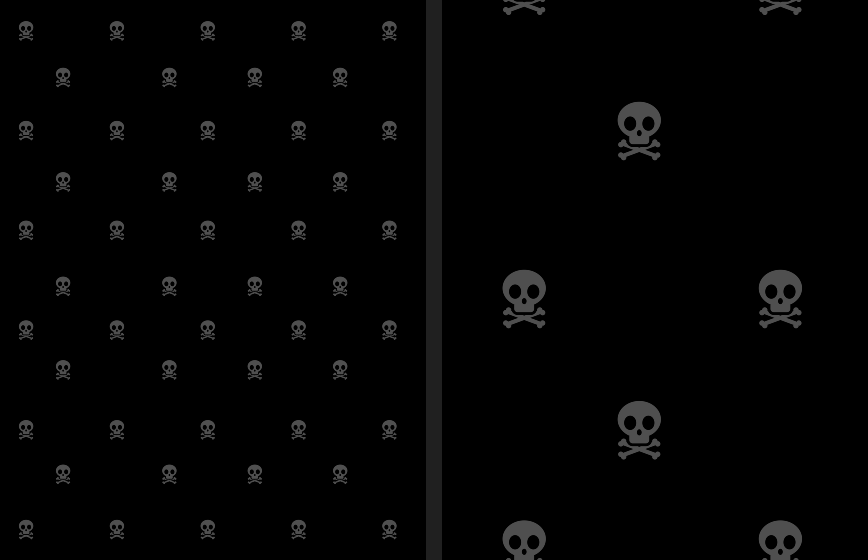
Left: the whole. Right: its middle third, enlarged.
Write a Shadertoy shader that draws this pattern.

```glsl
float ellipse(vec2 p, vec2 r) {
    float k = length(p / r);
    return k * (k - 1.0) / max(length(p / (r * r)), 0.001);
}

float roundBox(vec2 p, vec2 halfSize, float r) {
    vec2 d = abs(p) - halfSize + r;
    return length(max(d, 0.0)) + min(max(d.x, d.y), 0.0) - r;
}

float segment(vec2 p, vec2 a, vec2 b) {
    vec2 pa = p - a, ba = b - a;
    return length(pa - ba * clamp(dot(pa, ba) / dot(ba, ba), 0.0, 1.0));
}

// Unit is half the skull width, y points up
float skullAndBones(vec2 p) {
    p.x = abs(p.x);

    // Cranium and jaw
    float skull = ellipse(p - vec2(0.0, 0.5), vec2(1.0, 0.85));
    skull = min(skull, roundBox(p - vec2(0.0, -0.32), vec2(0.46, 0.29), 0.16));
    float outline = skull;

    // Eye sockets and nose
    skull = max(skull, -ellipse(p - vec2(0.42, 0.34), vec2(0.28, 0.33)));
    skull = max(skull, -ellipse(p - vec2(0.0, -0.1), vec2(0.11, 0.14)));

    // Crossed bones with two-lobed ends, kept clear of the jaw
    vec2 q = vec2(p.x, abs(p.y + 0.87));
    float bones = segment(q, vec2(0.0), vec2(0.76, 0.28)) - 0.095;
    bones = min(bones, length(q - vec2(0.72, 0.36)) - 0.125);
    bones = min(bones, length(q - vec2(0.85, 0.24)) - 0.125);
    bones = max(bones, 0.13 - outline);

    return min(skull, bones);
}

// Offset from the nearest motif of the regular grid
vec2 gridOffset(vec2 p) {
    vec2 spacing = vec2(0.1622, 0.1781);
    vec2 d = p - vec2(0.0466, 0.0551);
    return d - spacing * round(d / spacing);
}

// Offset from the nearest motif of the in-between rows
vec2 staggerOffset(vec2 p) {
    vec2 spacing = vec2(0.1525, 0.1865);
    vec2 d = p - vec2(0.15, 0.1383);
    vec2 cell = clamp(round(d / spacing), vec2(0.0), vec2(3.0, 4.0));
    // The first column and the last two rows sit closer to the corner
    vec2 shift = 0.0373 * vec2(cell.x < 0.5, cell.y > 2.5);
    return d - spacing * cell + shift;
}

void mainImage(out vec4 fragColor, in vec2 fragCoord) {
    // Canvas height is one, measured down from the top
    vec2 p = vec2(fragCoord.x, iResolution.y - fragCoord.y) / iResolution.y;

    float size = 0.0129;
    vec2 flipY = vec2(1.0, -1.0) / size;
    float d = min(skullAndBones(gridOffset(p) * flipY),
                  skullAndBones(staggerOffset(p) * flipY));

    float pixel = 1.0 / (iResolution.y * size);
    float ink = smoothstep(0.5 * pixel, -0.5 * pixel, d);
    fragColor = vec4(vec3(0.31) * ink, 1.0);
}
```
